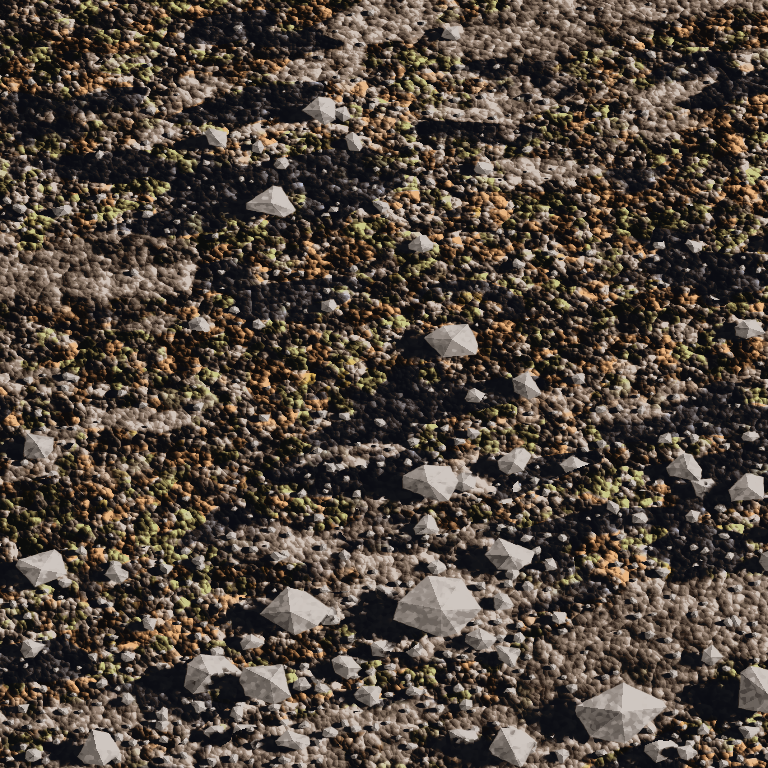
Reproduce this texture procedurally as a Shadertoy shader.

```glsl
// A stony hillside with low scrub, sandy tracks and boulders in raking light.
// Soft cellular noise builds one tone value; faceted rocks and their shadows
// are scattered over it, and a colour ramp turns the tone into earth colours.

const vec2 LIGHT = vec2(0.87, 0.5);

vec3 hash3(vec2 c) {
    vec3 q = fract(c.xyx * vec3(0.1031, 0.1030, 0.0973));
    q += dot(q, q.yxz + 33.33);
    return fract((q.xxy + q.yzz) * q.zyx);
}

// Soft cells: x = relief lit from the right, yz = two random values around 0
vec3 cells(vec2 p) {
    vec2 base = floor(p);
    vec3 sum = vec3(0.0);
    float total = 0.0;
    for (int j = -1; j <= 1; j++)
    for (int i = -1; i <= 1; i++) {
        vec2 c = base + vec2(i, j);
        vec2 d = p - c - hash3(c).xy;
        float w = exp(-13.0 * dot(d, d));
        sum += w * vec3(dot(d, LIGHT), hash3(c + 71.0).xy - 0.5);
        total += w;
    }
    return sum / max(total, 1e-5);
}

// One layer of angular rocks; changes tone, stone cover and shadow cover
void scatterRocks(vec2 p, float count, float chance, float cluster, float grit,
                  inout float tone, inout float stone, inout float shadow) {
    vec2 base = floor(p * count);
    for (int j = -1; j <= 1; j++)
    for (int i = -1; i <= 1; i++) {
        vec2 c = base + vec2(i, j);
        vec3 h = hash3(c + count * 3.7);
        vec3 k = hash3(c + count * 5.3 + 19.0);
        float low = 1.0 - clamp(c.y / count, 0.0, 1.0);
        if (k.x > chance * (0.55 + 1.1 * low * low + cluster)) continue;
        float size = (0.10 + 0.15 * k.y * k.y) * (0.7 + 0.75 * low);
        vec2 q = p * count - c - 0.15 - 0.7 * h.xy;

        // Shadow thrown to the left
        float s = length((q + vec2(1.3, 0.25) * size) / (vec2(1.7, 0.75) * size));
        float dark = 1.0 - smoothstep(0.65, 1.1, s + grit * 0.5);
        tone = mix(tone, -1.6 + grit, dark * 0.9);
        shadow = max(shadow, dark);
        stone *= 1.0 - dark;

        // Convex outline; the winning side is also the visible facet
        float edge = -1.0, steep = -1.0, facet = 0.0;
        for (int n = 0; n < 7; n++) {
            float f = float(n);
            vec3 r = hash3(c + vec2(f * 13.0, count + f));
            float a = f * 0.9 + h.z * 6.28 + r.x * 0.6;
            vec2 side = vec2(cos(a), sin(a));
            float reach = size * (0.65 + 0.6 * r.y);
            float along = dot(q * vec2(0.9, 1.15), side);
            edge = max(edge, along - reach);
            if (along / reach > steep) {
                steep = along / reach;
                facet = dot(side, LIGHT) + 0.5 * (r.z - 0.5);
            }
        }
        edge = edge / count + 0.002 * grit;
        float cover = 1.0 - smoothstep(-0.0012, 0.0012, edge);
        tone = mix(tone, 1.35 + 0.95 * facet + 0.9 * grit, cover);
        stone = mix(stone, 1.0, cover);
        shadow *= 1.0 - cover;
    }
}

// Tone 0..1, laid out so each colour fills its share of the area
vec3 earthRamp(float u) {
    vec3 c = mix(vec3(0.045, 0.045, 0.06), vec3(0.08, 0.077, 0.08), smoothstep(0.0, 0.14, u));
    c = mix(c, vec3(0.18, 0.13, 0.10), smoothstep(0.14, 0.32, u));
    c = mix(c, vec3(0.31, 0.25, 0.21), smoothstep(0.34, 0.50, u));
    c = mix(c, vec3(0.45, 0.38, 0.32), smoothstep(0.55, 0.71, u));
    c = mix(c, vec3(0.61, 0.53, 0.47), smoothstep(0.74, 0.88, u));
    return mix(c, vec3(0.82, 0.77, 0.73), smoothstep(0.89, 0.98, u));
}

void mainImage(out vec4 fragColor, in vec2 fragCoord) {
    vec2 p = fragCoord / iResolution.y;

    // Slope foreshortens toward the top; strata rise gently to the right
    vec2 ground = vec2(p.x, p.y + 0.22 * p.y * p.y);
    vec2 strata = vec2(p.x, ground.y - 0.17 * p.x + 0.012 * sin(p.x * 11.0 + p.y * 7.0));

    vec3 broad = cells(strata * vec2(3.0, 9.0) + 4.0);
    vec3 patches = cells(strata * vec2(9.0, 22.0) + 31.0);
    vec3 clump = cells(ground * vec2(40.0, 47.0) + 9.0);
    vec3 grain = cells((ground + 0.006 * clump.yz) * vec2(88.0, 98.0));
    vec3 speck = cells(ground * vec2(165.0, 180.0) + 57.0);

    // Scrub and gravel, calmer on the sandy tracks
    float sand = smoothstep(0.12, 0.32, broad.y + 0.55 * patches.y + 0.25 * clump.y);
    float rough = 2.6 * grain.x + 2.5 * grain.y + 1.9 * clump.x + 1.7 * clump.y
                + 1.5 * speck.x + 1.5 * speck.y;
    float tone = rough * mix(1.0, 0.55, sand) + 1.1 * patches.y + 0.5 * broad.z + 0.6 * sand - 0.1;

    // Pools of shade behind folds of the ground
    float shadow = smoothstep(0.17, 0.32, patches.z + 0.4 * broad.z + 0.25 * clump.z) * (1.0 - sand);
    tone = mix(tone, -1.35 + 0.45 * rough, 0.75 * shadow);

    // Rocks from pebbles up to boulders
    float stone = 0.0;
    float grit = 0.6 * speck.y + 0.6 * grain.y;
    float cluster = 1.6 * broad.z + 1.2 * patches.y;
    scatterRocks(p, 44.0, 0.42, cluster, grit, tone, stone, shadow);
    scatterRocks(p, 17.0, 0.36, cluster, grit, tone, stone, shadow);
    scatterRocks(p, 6.5, 0.42, 0.1, grit, tone, stone, shadow);

    vec3 color = earthRamp(1.0 / (1.0 + exp(-1.7 * tone)));

    // Rust and olive shrubs, cool shade, grey stone
    float shrub = (1.0 - sand) * (1.0 - stone) * (1.0 - shadow);
    float rust = smoothstep(0.0, 0.3, clump.z + 0.5 * grain.z + 0.4 * patches.z);
    float olive = smoothstep(0.12, 0.36, 0.6 * grain.z - clump.z);
    color *= mix(vec3(1.0), vec3(1.14, 0.91, 0.62), rust * shrub * 0.8);
    color *= mix(vec3(1.0), vec3(0.95, 1.02, 0.66), olive * shrub * 0.8);
    color *= mix(vec3(1.0), vec3(0.85, 0.98, 1.22), shadow * 0.7);
    color = mix(color, dot(color, vec3(0.3, 0.59, 0.11)) * vec3(1.03, 1.0, 0.98), stone * 0.65);
    fragColor = vec4(color, 1.0);
}
```
